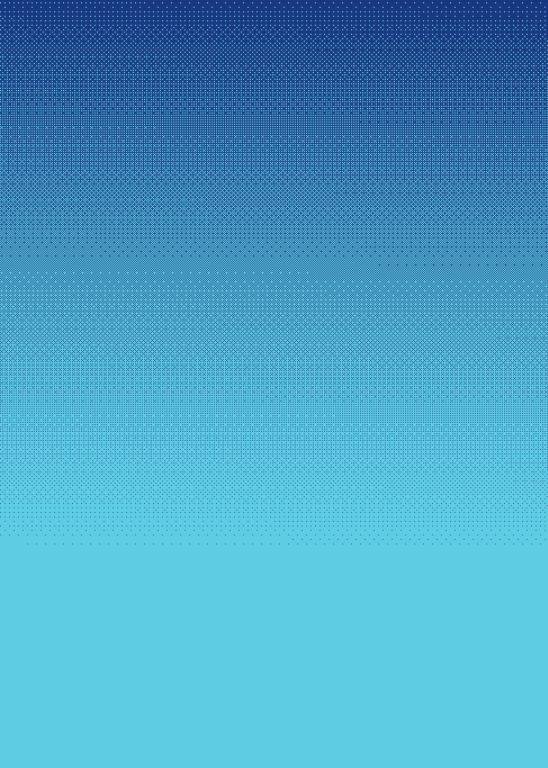
Give the GLSL for this background, as a Shadertoy shader.

```glsl
// A two-colour sky fading from deep blue at the top to pale cyan below.
// The fade is an ordered 8x8 dither on a fine square grid whose ink thins
// downwards; each sample averages the cells under it for soft edges.

// Rank of a cell in the recursive 8x8 dither matrix, from 0 to 1.
float ditherThreshold(ivec2 cell) {
    int rank = 0;
    for (int level = 0; level < 3; level++) {
        rank = rank * 4 + 2 * ((cell.x ^ cell.y) & 1) + (cell.y & 1);
        cell >>= 1;
    }
    return (float(rank) + 0.5) / 64.0;
}

// Share of inked cells: nearly full at the top, none below, slightly tilted.
float inkDensity(vec2 uv) {
    return (0.7135 + 0.012 * uv.x - uv.y) / 0.742;
}

void mainImage(out vec4 fragColor, in vec2 fragCoord) {
    // Grid coordinates run downwards from the upper left corner.
    float cellsPerUnit = 682.667 / iResolution.y;
    vec2 gridSize = iResolution.xy * cellsPerUnit;
    vec2 center = vec2(fragCoord.x, iResolution.y - fragCoord.y) * cellsPerUnit;
    float footprint = 1.1 * cellsPerUnit;
    vec2 low = center - 0.5 * footprint;
    vec2 high = center + 0.5 * footprint;

    // Sum the ink of the cells, weighted by the area each one covers.
    float ink = 0.0;
    for (float y = floor(low.y); y < high.y; y++) {
        for (float x = floor(low.x); x < high.x; x++) {
            vec2 cell = vec2(x, y);
            vec2 overlap = max(min(high, cell + 1.0) - max(low, cell), 0.0);
            float density = inkDensity((cell + 0.5) / gridSize);
            float filled = step(ditherThreshold(ivec2(cell) + ivec2(0, 5)), density);
            float strength = mix(0.48, 1.0, clamp(density, 0.0, 1.0));
            ink += filled * strength * overlap.x * overlap.y;
        }
    }
    float darkness = ink / (footprint * footprint);

    vec3 paleCyan = vec3(0.37, 0.805, 0.893);
    vec3 deepBlue = vec3(0.09, 0.205, 0.495);
    fragColor = vec4(mix(paleCyan, deepBlue, darkness), 1.0);
}
```
